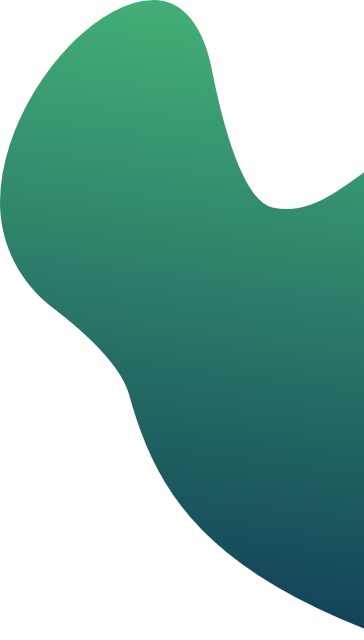
Give the GLSL for this background, as a Shadertoy shader.

```glsl
const vec2 CANVAS = vec2(0.5703, 1.0);
const vec3 LEAF_GREEN = vec3(0.263, 0.690, 0.467);
const vec3 DEEP_TEAL = vec3(0.070, 0.258, 0.345);
const vec3 PAPER = vec3(1.0);
const int CURVE_STEPS = 20;

vec2 cubicPoint(vec2 a, vec2 b, vec2 c, vec2 d, float t) {
    float s = 1.0 - t;
    return s * s * s * a + 3.0 * s * s * t * b + 3.0 * s * t * t * c + t * t * t * d;
}

float segmentDistance(vec2 p, vec2 a, vec2 b) {
    vec2 ab = b - a;
    return length(p - a - ab * clamp(dot(p - a, ab) / dot(ab, ab), 0.0, 1.0));
}

// Flips the side whenever a ray to the right of p crosses the segment
float crossingSign(vec2 p, vec2 a, vec2 b) {
    if ((a.y > p.y) == (b.y > p.y)) return 1.0;
    float crossingX = a.x + (p.y - a.y) * (b.x - a.x) / (b.y - a.y);
    return crossingX > p.x ? -1.0 : 1.0;
}

// field.x: nearest distance so far, field.y: side (-1 is inside)
vec2 addCurve(vec2 field, vec2 p, vec2 a, vec2 b, vec2 c, vec2 d) {
    vec2 from = a;
    for (int i = 1; i <= CURVE_STEPS; i++) {
        vec2 to = cubicPoint(a, b, c, d, float(i) / float(CURVE_STEPS));
        field.x = min(field.x, segmentDistance(p, from, to));
        field.y *= crossingSign(p, from, to);
        from = to;
    }
    return field;
}

float blobDistance(vec2 p) {
    // Anchors shared by neighbouring curves
    vec2 crest = vec2(0.241, 1.0);
    vec2 shoulder = vec2(0.331, 0.896);
    vec2 valley = vec2(0.426, 0.676);
    vec2 rightTop = vec2(0.570, 0.7305);
    vec2 rightBottom = vec2(0.570, 0.018);
    vec2 waist = vec2(0.202, 0.384);
    vec2 hip = vec2(0.082, 0.5195);
    vec2 leftmost = vec2(0.0, 0.684);

    vec2 field = vec2(10.0, 1.0);
    field = addCurve(field, p, crest, vec2(0.289, 1.0), vec2(0.318, 0.956), shoulder);
    field = addCurve(field, p, shoulder, vec2(0.346, 0.818), vec2(0.378, 0.688), valley);
    field = addCurve(field, p, valley, vec2(0.479, 0.664), vec2(0.521, 0.695), rightTop);
    // Closes the outline beyond the right border
    field = addCurve(field, p, rightTop, vec2(0.70, 0.82), vec2(0.70, -0.04), rightBottom);
    field = addCurve(field, p, rightBottom, vec2(0.302, 0.124), vec2(0.240, 0.249), waist);
    field = addCurve(field, p, waist, vec2(0.190, 0.427), vec2(0.137, 0.478), hip);
    field = addCurve(field, p, hip, vec2(0.033, 0.557), vec2(0.0, 0.616), leftmost);
    field = addCurve(field, p, leftmost, vec2(0.0, 0.831), vec2(0.137, 1.0), crest);
    return field.x * field.y;
}

// Slightly tilted vertical blend
vec3 blobColor(vec2 p, float tilt, float span) {
    float depth = 1.0 - p.y - tilt * (p.x - 0.5 * CANVAS.x);
    return mix(LEAF_GREEN, DEEP_TEAL, clamp(depth / span, 0.0, 1.0));
}

void mainImage(out vec4 fragColor, in vec2 fragCoord) {
    vec2 p = fragCoord / iResolution.xy * CANVAS;
    float edgeWidth = 1.0 / iResolution.y;
    float coverage = clamp(0.5 - blobDistance(p) / edgeWidth, 0.0, 1.0);
    fragColor = vec4(mix(PAPER, blobColor(p, 0.13, 0.957), coverage), 1.0);
}
```
